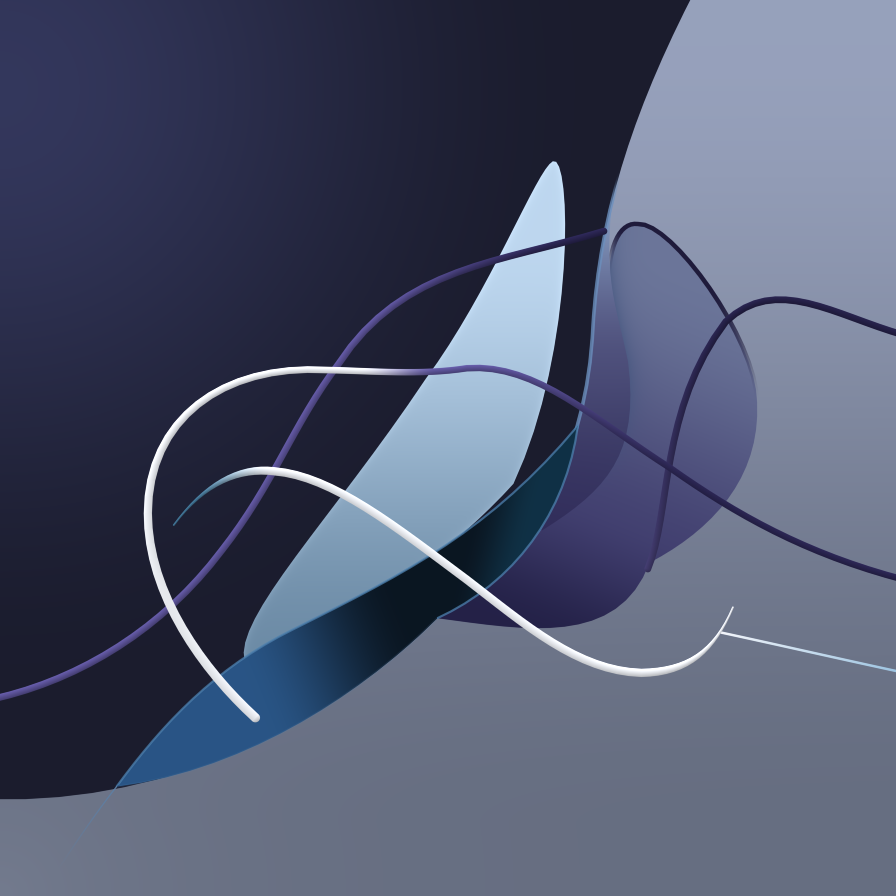
Give the GLSL for this background, as a WebGL 2 fragment shader.

```glsl
#version 300 es
precision highp float;
// Overlapping petals and winding ribbons over a navy and slate backdrop.
// Outlines are chains of cubic Bezier legs walked by a pen, which gives distance
// and inside/outside. The canvas is 100 by 100 units, y upwards.
uniform vec2 u_resolution;
out vec4 fragColor;

const vec3 WHITE = vec3(.95, .96, .98), LILAC = vec3(.355, .32, .59), DUSK = vec3(.16, .14, .31);
vec2 p, pen, offset;           // sample point, pen, vector from the path
float dist, side, along, legs; // nearest distance, +1 outside, path position, leg count
float aa;                      // half width of a smoothed edge
vec3 col;

void start(float x, float y) {
  pen = vec2(x, y);
  dist = 1e3; side = 1.; along = legs = 0.;
}

// Adds one Bezier leg from the pen: two handles, then the end point.
void curve(float bx, float by, float cx, float cy, float dx, float dy) {
  vec2 a = pen, b = vec2(bx, by), c = vec2(cx, cy), d = vec2(dx, dy), from = a;
  for (float i = 0.; i < 16.; i++) {
    float t = (i + 1.) / 16., s = 1. - t;
    vec2 to = s*s*s*a + 3.*s*t*(s*b + t*c) + t*t*t*d;
    vec2 e = to - from, w = p - from;
    float h = clamp(dot(w, e) / dot(e, e), 0., 1.);
    vec2 o = w - e * h;
    if (length(o) < dist) { dist = length(o); offset = o; along = legs + (i + h) / 16.; }
    if ((from.y > p.y) != (to.y > p.y) && p.x < from.x + e.x * w.y / e.y) side = -side;
    from = to;
  }
  pen = d; legs++;
}

float fill() { return 1. - smoothstep(-aa, aa, side * dist); }
float line(float w) { return 1. - smoothstep(w - aa, w + aa, dist); }

// Rounded ribbon, lit from the upper left.
void ribbon(vec3 tint, float w) {
  float lit = clamp(dot(offset, vec2(-.4, .9)) / w, -1., 1.);
  col = mix(col, tint * (.95 + .22 * lit), line(w));
}

void main() {
  p = 100. * gl_FragCoord.xy / u_resolution;
  aa = 65. / u_resolution.y;
  // Slate backdrop
  col = mix(vec3(.4, .43, .505), vec3(.59, .63, .735), smoothstep(8., 98., p.y));
  col += .05 * exp(-length(p) / 20.);
  // Violet petal with a dark top outline; its left side lies under the navy field
  start(48.8, 31.);
  curve(58.6, 29.7, 69., 27.7, 72.5, 37.2); curve(79.4, 40.8, 84.9, 46.6, 84.5, 55.1);
  curve(84.4, 62.2, 74.9, 75.3, 71.2, 75.); curve(69., 75.3, 67.7, 72., 68., 67.4);
  float petal = fill(), rise = p.y + .4 * (p.x - 70.);
  vec3 violet = mix(vec3(.14, .13, .28), vec3(.25, .24, .43), smoothstep(25., 42., rise));
  violet = mix(violet, vec3(.42, .46, .6), smoothstep(36., 73., rise));
  col = mix(col, violet, petal);
  float outline = line(.25) * smoothstep(2., 2.5, along) * smoothstep(3.9, 3.3, along);
  col = mix(col, DUSK * .75, outline);
  // Inner fold and its soft shadow
  start(68.8, 80.5);
  curve(66.9, 69.4, 68.8, 66.1, 70.1, 59.6); curve(71.4, 49.2, 67.7, 45.3, 60.5, 40.8);
  float high = smoothstep(42., 60., p.y);
  col = mix(col, vec3(.25, .33, .49), .55 * petal * (1. - outline) * high * exp(-dist));
  vec3 fold = mix(DUSK, vec3(.32, .33, .5), smoothstep(40., 65., p.y));
  fold = mix(fold, vec3(.53, .62, .76), smoothstep(60., 80., p.y));
  col = mix(col, fold, fill() * mix(.6, 1., high));
  // Dark ribbon rising from the petal
  start(72.3, 36.5);
  curve(74.9, 42.7, 73.6, 54.4, 81., 64.1); curve(86.6, 69.4, 93.1, 64.8, 100.9, 62.6);
  ribbon(mix(LILAC * .7, DUSK * .9, min(along, 1.)), .38);
  // Navy field, open to the left, with a blue rim
  start(77.7, 101.3);
  curve(70.3, 87., 66.7, 75.3, 66.1, 62.2); curve(65.1, 47.9, 58.6, 37.5, 48.8, 31.);
  curve(37.8, 19.9, 19.5, 10.2, -1., 10.8);
  float glow = 1. - smoothstep(0., 66., length(p - vec2(0, 90)));
  col = mix(col, mix(vec3(.104, .11, .178), vec3(.2, .215, .36), glow), fill());
  col = mix(col, vec3(.42, .56, .74), .8 * line(.2) * smoothstep(81., 77., p.y) * step(along, 1.5));
  // Pale leaf
  start(27.3, 26.2);
  curve(26., 31., 37.1, 42.1, 47.5, 57.7); curve(54.7, 67.4, 59.9, 81.1, 61.7, 82.);
  curve(63.8, 83.1, 64.3, 60.9, 57.3, 46.); curve(50.8, 38.8, 39.1, 29.7, 27.3, 26.2);
  vec3 pale = mix(vec3(.42, .54, .645), vec3(.74, .84, .935), smoothstep(24., 74., p.y));
  col = mix(col, pale + .06 * exp(-dist * 3.), fill());
  // Deep blue leaf, dark in its middle, with a bright rim and a thin tail
  start(64.5, 52.5);
  curve(54.7, 40.8, 45.6, 36.2, 32.6, 29.7); curve(24.1, 25.5, 18.2, 19.3, 13., 12.2);
  curve(28., 14.1, 41., 23.2, 48.8, 31.); curve(57.3, 34.9, 63.2, 42.7, 64.5, 52.5);
  vec3 deep = mix(vec3(.16, .33, .52), vec3(.04, .085, .13), smoothstep(37., 58., p.x + .4 * p.y));
  deep = mix(deep, vec3(.06, .19, .27), smoothstep(42., 49., p.x - .25 * p.y));
  col = mix(col, deep, fill());
  col = mix(col, vec3(.3, .5, .68), line(.12) * (along < 2. || along > 3. ? .75 : .15));
  start(13., 12.2); curve(10.5, 9., 8.5, 6., 6.5, 3.);
  col = mix(col, vec3(.36, .5, .65), line(.07) * (1. - along));
  // Pale thread
  start(80.5, 29.4); curve(87., 28., 94., 26.4, 101., 24.9);
  col = mix(col, mix(WHITE, vec3(.6, .76, .88), along), line(.14));
  // Violet ribbon
  start(-.7, 22.);
  curve(9.1, 24.2, 18.2, 29.9, 24.7, 38.5); curve(30.6, 46., 32.6, 52.5, 37.8, 59.4);
  curve(44.9, 70.3, 56., 70.7, 67.4, 74.2);
  ribbon(mix(LILAC, DUSK, smoothstep(2.1, 2.9, along)), .38);
  // Long ribbon turning from white to violet
  start(28.5, 19.9);
  curve(22.8, 25.1, 16.5, 33.6, 16.5, 42.7); curve(16.5, 53.1, 24.7, 59.4, 36.5, 58.7);
  curve(41.7, 58.6, 46.9, 58.1, 52.1, 58.9); curve(59.9, 59.5, 66.4, 53.1, 74.9, 47.7);
  curve(82., 42.7, 89.8, 38.2, 100.9, 35.3);
  vec3 tint = mix(WHITE, LILAC, smoothstep(2.2, 2.8, along));
  tint = mix(tint, DUSK, smoothstep(3., 4.2, along));
  ribbon(tint, mix(.52, .36, smoothstep(0., 2.4, along)));
  // White ribbon tapering at both ends
  start(19.4, 41.4);
  curve(22.8, 46., 26.7, 47.9, 30.6, 47.4); curve(37.1, 46.9, 44.3, 41.1, 52.1, 35.3);
  curve(58.6, 30.3, 64.5, 25.1, 71.6, 24.9); curve(76.8, 25., 79.7, 27.3, 81.8, 32.2);
  tint = mix(vec3(.25, .45, .58), WHITE, smoothstep(.2, 1., along));
  ribbon(tint, .1 + .36 * smoothstep(0., 1., along) * smoothstep(4., 3., along));
  fragColor = vec4(col, 1);
}
```
